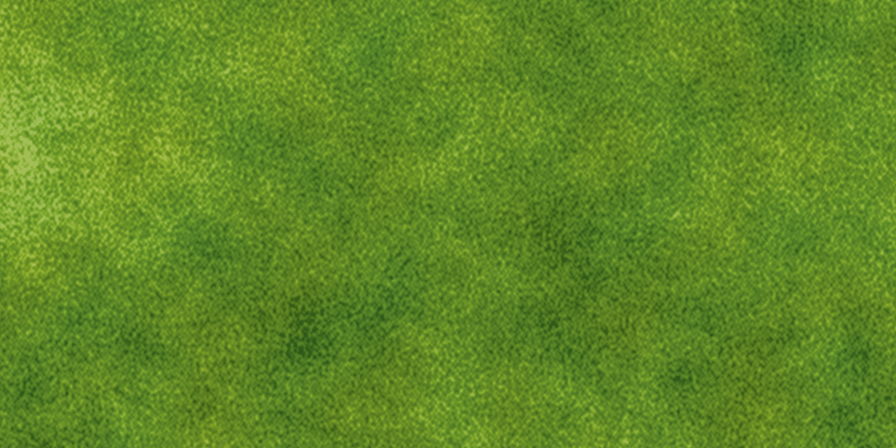
This texture is drawn by a WebGL 1 fragment shader. Its source:

```glsl
precision highp float;

uniform vec2 u_resolution;

// Grass tones from shaded to sunlit
const vec3 SHADE  = vec3(0.25, 0.41, 0.11);
const vec3 DEEP   = vec3(0.32, 0.48, 0.13);
const vec3 GRASS  = vec3(0.37, 0.53, 0.15);
const vec3 FRESH  = vec3(0.43, 0.59, 0.15);
const vec3 BRIGHT = vec3(0.52, 0.67, 0.18);
const vec3 PALE   = vec3(0.62, 0.73, 0.30);

// Tone is counted in steps along the colours above
const float BASE_TONE = 2.0;
const float PATCH_SCALE = 2.3;
const float PATCH_AMOUNT = 1.7;
const float MOTTLE_SCALE = 13.0;
const float MOTTLE_AMOUNT = 1.1;
const vec2 BLADE_SCALE = vec2(125.0, 72.0);
const float BLADE_AMOUNT = 2.4;
const float BLADE_LEAN = 0.65;
const float HUE_AMOUNT = 0.05;

// Large light and dark areas, in canvas heights
const vec2 GLOW_CENTRE = vec2(0.0, 0.72);
const vec2 GLOW_SIZE = vec2(0.36, 0.28);
const float GLOW_AMOUNT = 2.1;
const vec2 DIM_CENTRE = vec2(1.15, 0.34);
const vec2 DIM_SIZE = vec2(0.55, 0.28);
const float DIM_AMOUNT = 0.8;

// Sparse bare specks
const float SPECK_SCALE = 30.0;
const float SPECK_SHARE = 0.018;
const float SPECK_RADIUS = 0.13;
const float SPECK_AMOUNT = 1.5;

vec2 hash2(vec2 p) {
  vec3 q = fract(p.xyx * vec3(0.1031, 0.1030, 0.0973));
  q += dot(q, q.yzx + 33.33);
  return fract((q.xx + q.yz) * q.zy);
}

vec2 gradientAt(vec2 cell) {
  float angle = 6.28318 * hash2(cell).x;
  return vec2(cos(angle), sin(angle));
}

float gradientNoise(vec2 p) {
  vec2 i = floor(p);
  vec2 f = p - i;
  vec2 w = f * f * f * (f * (f * 6.0 - 15.0) + 10.0);
  vec2 e = vec2(1.0, 0.0);
  float low = mix(dot(gradientAt(i), f),
                  dot(gradientAt(i + e.xy), f - e.xy), w.x);
  float high = mix(dot(gradientAt(i + e.yx), f - e.yx),
                   dot(gradientAt(i + e.xx), f - e.xx), w.x);
  return mix(low, high, w.y);
}

vec2 rotate(vec2 p, float angle) {
  float c = cos(angle);
  float s = sin(angle);
  return vec2(c * p.x - s * p.y, s * p.x + c * p.y);
}

float fbm(vec2 p) {
  float sum = 0.0;
  float gain = 1.0;
  for (int i = 0; i < 3; i++) {
    sum += gain * gradientNoise(p);
    p = rotate(p, 0.6) * 2.1 + 17.3;
    gain *= 0.6;
  }
  return sum;
}

float softSpot(vec2 p, vec2 centre, vec2 size) {
  vec2 d = (p - centre) / size;
  return exp(-dot(d, d));
}

// Two crossing layers of short, fine strokes
float blades(vec2 p) {
  float right = gradientNoise(rotate(p, BLADE_LEAN) * BLADE_SCALE + 41.7);
  float left = gradientNoise(rotate(p, -BLADE_LEAN) * BLADE_SCALE + 213.4);
  return right + left;
}

float specks(vec2 p) {
  vec2 q = p * SPECK_SCALE;
  vec2 cell = floor(q);
  vec2 centre = 0.25 + 0.5 * hash2(cell + 71.0);
  float present = step(hash2(cell + 9.0).y, SPECK_SHARE);
  return present * (1.0 - smoothstep(0.4 * SPECK_RADIUS, 1.6 * SPECK_RADIUS,
                                     length(q - cell - centre)));
}

vec3 grassColour(float tone) {
  vec3 c = mix(SHADE, DEEP, clamp(tone, -0.8, 1.0));
  c = mix(c, GRASS, clamp(tone - 1.0, 0.0, 1.0));
  c = mix(c, FRESH, clamp(tone - 2.0, 0.0, 1.0));
  c = mix(c, BRIGHT, clamp(tone - 3.0, 0.0, 1.0));
  return mix(c, PALE, clamp(tone - 4.0, 0.0, 1.3));
}

void main() {
  vec2 p = gl_FragCoord.xy / u_resolution.y;

  // Broad light and worn patches
  float tone = BASE_TONE;
  tone += GLOW_AMOUNT * softSpot(p, GLOW_CENTRE, GLOW_SIZE);
  tone -= DIM_AMOUNT * softSpot(p, DIM_CENTRE, DIM_SIZE);
  tone += PATCH_AMOUNT * fbm(p * PATCH_SCALE + 5.2);
  tone += MOTTLE_AMOUNT * fbm(p * MOTTLE_SCALE + 30.6);

  // Fine turf
  tone += BLADE_AMOUNT * blades(p);
  tone -= SPECK_AMOUNT * specks(p);

  // Slight drift between yellow and cool green
  float hue = HUE_AMOUNT * gradientNoise(p * 5.0 + 88.1);
  gl_FragColor = vec4(grassColour(tone) + hue * vec3(1.0, 0.2, -0.4), 1.0);
}
```
